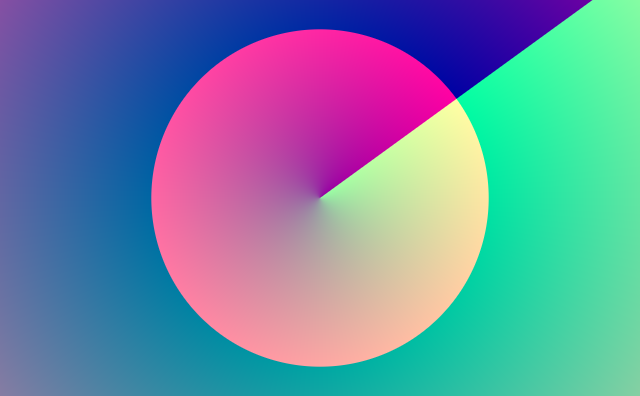
This background is drawn by a Shadertoy shader. Its source:

```glsl
// A disc and a surrounding field split by one slanted ray.
// Red is a sawtooth of the distance from the centre, green is a sawtooth
// of the angle around it, and blue is constant; both seams are antialiased.

const float TAU = 6.2831853;
const float DISC_RADIUS = 0.426;  // in canvas heights
const float RADIAL_RATE = 1.0;    // red cycles per canvas height
const float RAY_TURN = 0.1;       // ray direction, in turns from the right
const float BLUE_LEVEL = 0.64;

// fract(x) with its jump softened over a band of the given width
float smoothSawtooth(float x, float width) {
    float seam = fract(x + 0.5) - 0.5;  // signed distance to the jump
    return seam + 1.0 - clamp(seam / width + 0.5, 0.0, 1.0);
}

void mainImage(out vec4 fragColor, in vec2 fragCoord) {
    // Centred coordinates, one unit per canvas height
    vec2 p = (fragCoord - 0.5 * iResolution.xy) / iResolution.y;
    float pixel = 1.0 / iResolution.y;
    float radius = max(length(p), 0.25 * pixel);

    // Rings: the red jump draws the rim of the disc
    float red = smoothSawtooth((radius - DISC_RADIUS) * RADIAL_RATE,
                               pixel * RADIAL_RATE);

    // Sweep: green grows counterclockwise from the ray
    float turn = atan(p.y, p.x + 1e-6) / TAU - RAY_TURN;
    float green = smoothSawtooth(turn, min(pixel / (TAU * radius), 0.5));

    fragColor = vec4(red, green, BLUE_LEVEL, 1.0);
}
```
